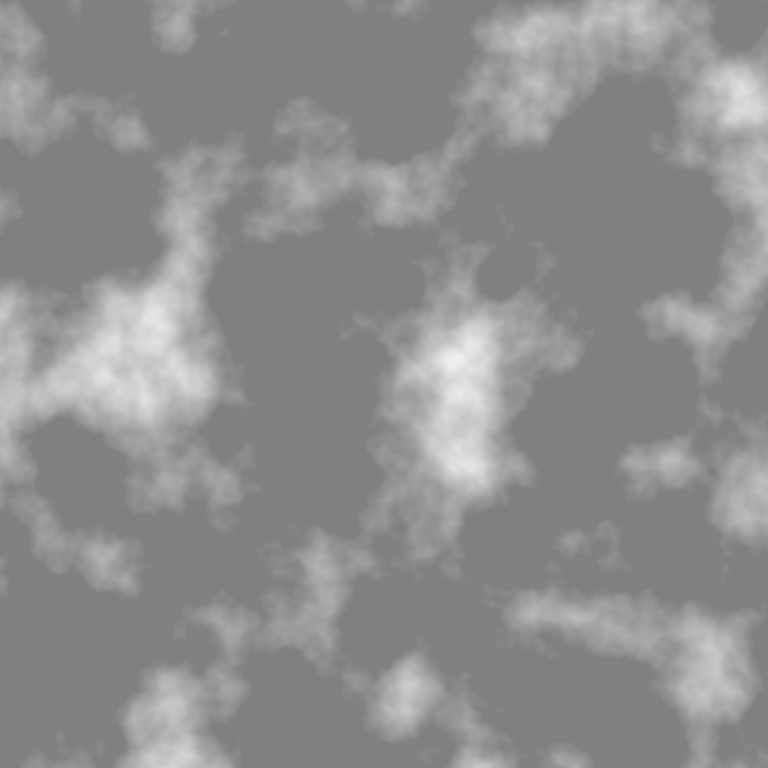
Give the GLSL for this texture, as a three.js fragment shader.

```glsl
// Pale, soft cloud wisps drifting over a flat mid-grey ground.
// Five octaves of gradient noise are summed; the part above a threshold
// brightens the ground, and everything below it stays flat.

varying vec2 vUv;

const float TAU = 6.2831853;
const int OCTAVES = 5;
const float CELLS_ACROSS = 5.2;
const float GROUND_GREY = 0.502;
const float CLOUD_GAIN = 0.56;
const float CLOUD_THRESHOLD = 0.01;

// Pseudo-random value from 0 to 1 for a lattice point.
float hash(vec2 p) {
  vec3 q = fract(vec3(p.xyx) * 0.1031);
  q += dot(q, q.yzx + 33.33);
  return fract((q.x + q.y) * q.z);
}

// Contribution of one lattice corner: random unit slope times offset.
float cornerSlope(vec2 cell, vec2 offset) {
  float angle = TAU * hash(cell);
  return dot(vec2(cos(angle), sin(angle)), offset);
}

// Gradient noise, centred on zero, with quintic blending.
float gradientNoise(vec2 p) {
  vec2 cell = floor(p);
  vec2 f = fract(p);
  vec2 blend = f * f * f * (f * (f * 6.0 - 15.0) + 10.0);
  vec2 right = vec2(1.0, 0.0);
  vec2 up = vec2(0.0, 1.0);
  float low = mix(cornerSlope(cell, f),
                  cornerSlope(cell + right, f - right), blend.x);
  float high = mix(cornerSlope(cell + up, f - up),
                   cornerSlope(cell + 1.0, f - 1.0), blend.x);
  return mix(low, high, blend.y);
}

// Sum of octaves, each twice as fine and half as strong as the last.
float cloudField(vec2 p) {
  float sum = 0.0;
  float amplitude = 1.0;
  for (int i = 0; i < OCTAVES; i++) {
    sum += amplitude * gradientNoise(p);
    p = p * 2.0 + vec2(17.3, 9.7);
    amplitude *= 0.5;
  }
  return sum;
}

void main() {
  float field = cloudField(vUv * CELLS_ACROSS + vec2(23.4, 41.8));
  float cloud = max(field - CLOUD_THRESHOLD, 0.0);
  float grey = min(GROUND_GREY + CLOUD_GAIN * cloud, 1.0);
  gl_FragColor = vec4(vec3(grey), 1.0);
}
```
